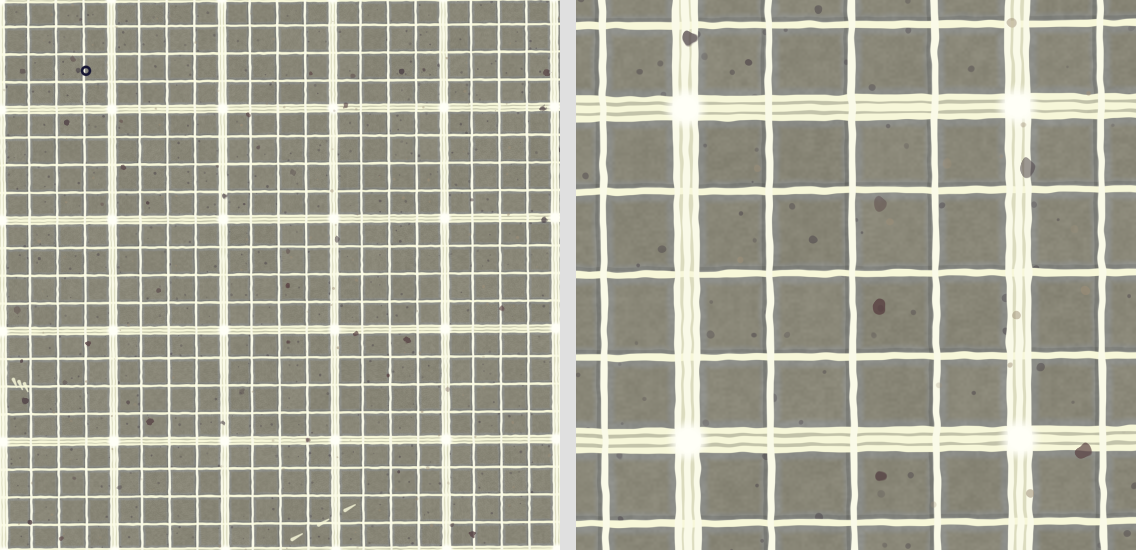
Left: the whole. Right: its middle third, enlarged.
Reproduce this pattern procedurally as a WebGL 1 fragment shader.

```glsl
precision highp float;
uniform vec2 u_resolution;

const float BLOCKS_ACROSS = 5.06;
const float TRIPLE_GAP = 0.0285;
const vec3 CELL = vec3(0.535, 0.525, 0.465);
const vec3 CELL_RIM = vec3(0.55, 0.555, 0.535);
const vec3 GAP = vec3(0.80, 0.80, 0.69);
const vec3 CREAM = vec3(0.97, 0.97, 0.85);
const vec3 WHITE = vec3(0.985, 0.985, 0.94);
const vec3 DIRT = vec3(0.27, 0.24, 0.27);
const vec3 NAVY = vec3(0.08, 0.08, 0.20);

float hash(vec2 p) {
  return fract(sin(dot(p, vec2(127.1, 311.7))) * 43758.5453);
}

float noise(vec2 p) {
  vec2 i = floor(p), f = fract(p);
  f = f * f * (3.0 - 2.0 * f);
  return mix(mix(hash(i), hash(i + vec2(1.0, 0.0)), f.x),
             mix(hash(i + vec2(0.0, 1.0)), hash(i + 1.0), f.x), f.y);
}

// Signed distance to the nearest of n lines per block
float lineOffset(float x, float n) {
  return (fract(x * n + 0.5) - 0.5) / n;
}

float stroke(float d, float halfWidth, float aa) {
  return 1.0 - smoothstep(halfWidth - aa, halfWidth + aa, abs(d));
}

// Single quarter lines plus the outer pair of each triple
float rulings(float x, float halfWidth, float aa) {
  float outer = abs(lineOffset(x, 1.0)) - TRIPLE_GAP;
  return max(stroke(lineOffset(x, 4.0), halfWidth, aa),
             stroke(outer, halfWidth * 0.9, aa));
}

// Scattered irregular spots, at most one per grid cell
float specks(vec2 u, float scale, float chance, float radius, float aa) {
  vec2 id = floor(u * scale);
  vec2 center = 0.15 + 0.7 * vec2(hash(id + 3.1), hash(id + 17.7));
  float size = radius * mix(0.35, 1.0, hash(id + 41.3));
  float d = length(fract(u * scale) - center);
  d += (noise(u * 45.0) - 0.5) * size * 0.8;
  float soft = aa * scale;
  float spot = 1.0 - smoothstep(size - soft, size + soft, d);
  return spot * step(hash(id + 8.9), chance) * mix(0.4, 1.0, hash(id + 29.0));
}

// A short row of bright tapering scratches
float scratches(vec2 u, vec2 start, vec2 stride, vec2 reach, float aa) {
  float mask = 0.0;
  for (int i = 0; i < 3; i++) {
    vec2 q = u - start - stride * float(i);
    float t = clamp(dot(q, reach) / dot(reach, reach), -1.0, 1.0);
    mask = max(mask, stroke(length(q - reach * t), 0.011 - 0.005 * t, aa));
  }
  return mask;
}

void main() {
  // Block coordinates, y downward, with a slight tilt
  vec2 p = vec2(gl_FragCoord.x, u_resolution.y - gl_FragCoord.y) / u_resolution.x;
  vec2 u = (p + vec2(-0.0062 * p.y, 0.0055 * p.x)) * BLOCKS_ACROSS;
  u += vec2(-0.005, 0.006);
  float aa = 0.8 * BLOCKS_ACROSS / u_resolution.x;

  // Ragged line edges
  vec2 wobble = vec2(noise(u * 24.0), noise(u * 24.0 + 50.0)) - 0.5;
  vec2 v = u + wobble * 0.006;
  float halfWidth = 0.0105 + 0.004 * (noise(u * 14.0 + 90.0) - 0.5);

  // Cells with bluish rims and one shaded side
  vec2 quarter = vec2(lineOffset(v.x, 4.0), lineOffset(v.y, 4.0));
  vec2 major = abs(vec2(lineOffset(v.x, 1.0), lineOffset(v.y, 1.0)));
  vec2 clearance = min(abs(quarter), abs(major - TRIPLE_GAP));
  float rim = 1.0 - smoothstep(0.018, 0.042, min(clearance.x, clearance.y));
  vec3 color = mix(CELL, CELL_RIM, rim);
  color += 0.018 * (hash(floor(u * 4.0)) - 0.5);
  color += 0.03 * (noise(u * 40.0) - 0.5) + 0.025 * (noise(u * 110.0) - 0.5);
  color -= 0.07 * stroke(quarter.x + 0.018, 0.005, aa);
  color -= 0.05 * stroke(quarter.y + 0.018, 0.005, aa);

  // Fine dust under the rulings
  color = mix(color, DIRT, 0.5 * specks(u, 11.0, 0.3, 0.13, aa));

  // Pale bands between triple lines, then the lines
  vec2 band = vec2(stroke(major.x, TRIPLE_GAP, aa), stroke(major.y, TRIPLE_GAP, aa));
  color = mix(color, GAP, band.y * 0.85);
  color = mix(color, mix(GAP, CREAM, 0.35), band.x);
  float across = rulings(v.y, halfWidth, aa);
  float down = rulings(v.x, halfWidth, aa);
  color = mix(color, CREAM, across);
  color = mix(color, mix(CREAM, WHITE, 0.65), down);

  // White glow where triples cross
  float lit = max(max(across, down), max(band.x, band.y));
  float glow = 1.0 - smoothstep(0.025, 0.075, length(major));
  color = mix(color, vec3(1.0, 1.0, 0.97), glow * lit);

  // Dirt on top, bright scratches and a dark bubble
  float dirt = specks(u, 2.4, 0.36, 0.075, aa);
  vec3 dirtTint = mix(DIRT, vec3(0.36, 0.25, 0.25), noise(u * 2.0));
  color = mix(color, dirtTint, 0.8 * dirt);
  color = mix(color, vec3(0.62, 0.56, 0.47), 0.6 * specks(u + 7.3, 5.0, 0.22, 0.07, aa));
  float bright = max(scratches(u, vec2(2.65, 4.87), vec2(0.24, -0.13), vec2(0.045, -0.025), aa),
                     scratches(u, vec2(0.11, 3.47), vec2(0.05, 0.02), vec2(0.015, 0.035), aa));
  color = mix(color, CREAM, 0.85 * bright);
  vec2 bubble = u - vec2(0.768, 0.65);
  color = mix(color, NAVY, stroke(length(bubble) - 0.035, 0.012, aa));
  color = mix(color, DIRT, 0.6 * stroke(length(bubble + vec2(0.07, 0.005)), 0.022, aa));

  gl_FragColor = vec4(clamp(color, 0.0, 1.0), 1.0);
}
```
